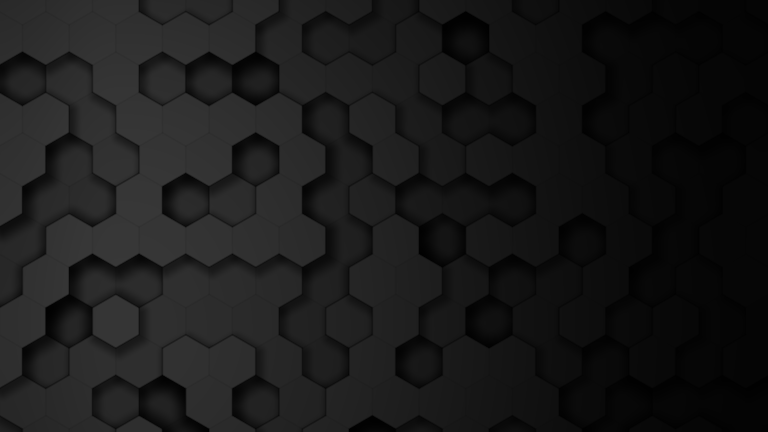
A Shadertoy shader for this background:

```glsl
// Dark wall of raised and sunken hexagonal tiles, lit from the left with soft shadows.

const float PITCH = 0.108;                  // tile width in canvas heights
const vec2 ANCHOR = vec2(0.646, 0.537);     // centre of one tile
const vec2 GRID = vec2(1.0, 1.7320508);     // repeat of one hexagon sub-lattice
const vec2 SHADOW_SHIFT = vec2(0.07, -0.09);
const float LIT_TONE = 0.218;
const float DARK_TONE = 0.022;
const int SAMPLES = 3;                      // samples per axis for smooth edges

float hash12(vec2 p) {
    vec3 v = fract(vec3(p.xyx) * 0.1031);
    v += dot(v, v.yzx + 33.33);
    return fract((v.x + v.y) * v.z);
}

// Exact distance to a pointy-top hexagon with the given inner radius
float hexDistance(vec2 p, float radius) {
    const vec3 k = vec3(-0.8660254, 0.5, 0.5773503);
    p = abs(p.yx);
    p -= 2.0 * min(dot(k.xy, p), 0.0) * k.xy;
    p -= vec2(clamp(p.x, -k.z * radius, k.z * radius), radius);
    return length(p) * sign(p.y);
}

// Centre of the hexagon that holds p
vec2 hexCentre(vec2 p) {
    vec2 a = floor(p / GRID + 0.5) * GRID;
    vec2 b = (floor(p / GRID) + 0.5) * GRID;
    vec2 da = p - a, db = p - b;
    return dot(da, da) < dot(db, db) ? a : b;
}

// Four height levels, the deepest being the rarest
float tileHeight(vec2 centre) {
    vec2 id = round(centre * 2.0 / GRID);
    return floor(4.0 * sqrt(hash12(id + 71.0))) / 3.0;
}

// Shadow and seam factor left by the six neighbours
float neighbourShade(vec2 p, vec2 centre, float height) {
    float shade = 1.0;
    for (int i = 0; i < 6; i++) {
        float angle = float(i) * 1.0471976;
        vec2 dir = vec2(cos(angle), sin(angle));
        float rise = tileHeight(centre + dir) - height;

        // Taller neighbours throw a wider, deeper shadow
        if (rise > 0.1) {
            float d = hexDistance(p - centre - dir - SHADOW_SHIFT, 0.5);
            float reach = 0.12 + 0.33 * rise;
            float fall = 1.0 - smoothstep(-0.06, reach, d);
            shade *= 1.0 - (0.25 + 0.6 * rise) * fall;
        }

        // Thin seam, nearly lost between tiles of equal height
        float edge = 0.5 - dot(p - centre, dir);
        float seam = 1.0 - smoothstep(0.008, 0.026, edge);
        shade *= 1.0 - seam * (abs(rise) > 0.1 ? 0.35 : 0.07);
    }
    return shade;
}

// Light fading from left to right, a little weaker at top and bottom
float roomLight(vec2 st) {
    float tone = mix(LIT_TONE, DARK_TONE, smoothstep(0.1, 1.0, st.x));
    float rim = abs(2.0 * st.y - 1.0);
    return tone * (1.0 - 0.15 * rim * rim) * mix(0.88, 1.0, smoothstep(0.0, 0.15, st.x));
}

float wallTone(vec2 uv, float aspect) {
    vec2 p = (uv - ANCHOR) / PITCH;
    vec2 centre = hexCentre(p);
    float height = tileHeight(centre);
    float face = mix(0.72, 1.0, height) + 0.04 * dot(p - centre, vec2(0.6, -0.8));
    return roomLight(vec2(uv.x / aspect, uv.y)) * face * neighbourShade(p, centre, height);
}

void mainImage(out vec4 fragColor, in vec2 fragCoord) {
    float aspect = iResolution.x / iResolution.y;
    float tone = 0.0;
    for (int y = 0; y < SAMPLES; y++) {
        for (int x = 0; x < SAMPLES; x++) {
            vec2 offset = (vec2(x, y) + 0.5) / float(SAMPLES) - 0.5;
            tone += wallTone((fragCoord + offset) / iResolution.y, aspect);
        }
    }
    fragColor = vec4(vec3(tone / float(SAMPLES * SAMPLES)), 1.0);
}
```
